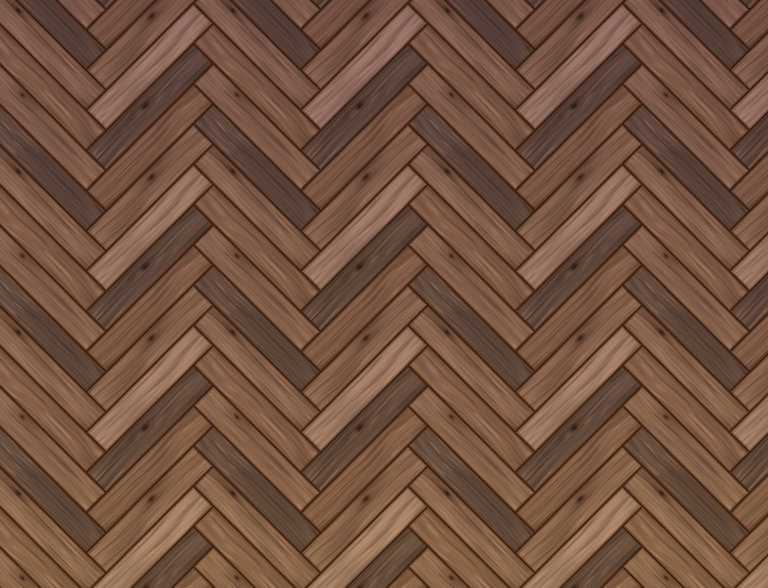
A WebGL 1 fragment shader for this texture:

```glsl
precision highp float;
// Herringbone parquet of worn wooden planks laid at 45 degrees.
// Each point is folded into one plank of a two-plank lattice; four tones cycle
// along each column, then grain, knots, stained seams and a vertical tint follow.

uniform vec2 u_resolution;

// Layout, in canvas widths
const float PERIOD_X = 0.2793;             // horizontal repeat
const float STEP_Y = 0.0524;               // vertical distance between planks
const vec2 ANCHOR = vec2(0.4743, 0.4167);  // centre of one dark rising plank
const float PLANK_WIDTH = STEP_Y * 0.70711;
const float RATIO = PERIOD_X / STEP_Y;     // plank length over width

// Seams, in plank widths
const float SEAM_HALF = 0.026;
const float SEAM_SOFT = 0.030;
const float STAIN_REACH = 0.115;

// Colours
const vec3 DARK_WOOD = vec3(0.375, 0.285, 0.240);
const vec3 BROWN_WOOD = vec3(0.490, 0.358, 0.277);
const vec3 TAN_WOOD = vec3(0.522, 0.390, 0.308);
const vec3 PALE_WOOD = vec3(0.600, 0.470, 0.395);
const vec3 SEAM_COLOR = vec3(0.200, 0.105, 0.055);
const vec3 STAIN_COLOR = vec3(0.350, 0.205, 0.110);
const vec3 SCRATCH_COLOR = vec3(0.680, 0.570, 0.500);
const vec3 TINT_BOTTOM = vec3(1.07, 1.06, 0.97);
const vec3 TINT_TOP = vec3(0.93, 0.89, 0.96);

float hash(vec2 p) {
  vec3 q = fract(p.xyx * vec3(0.1031, 0.1030, 0.0973));
  q += dot(q, q.yzx + 33.33);
  return fract((q.x + q.y) * q.z);
}

float noise(vec2 p) {
  vec2 i = floor(p), f = fract(p);
  f = f * f * (3.0 - 2.0 * f);
  return mix(mix(hash(i), hash(i + vec2(1.0, 0.0)), f.x),
             mix(hash(i + vec2(0.0, 1.0)), hash(i + 1.0), f.x), f.y);
}

// Returns (along, across, row, direction) in plank widths; direction 0 rises, 1 falls.
vec4 findPlank(vec2 q) {
  vec2 shift = vec2(RATIO, -RATIO);
  vec2 r = q - shift * floor((q.x - q.y + 1.0) / (2.0 * RATIO));
  float row = floor(r.y);
  float along = r.x - row;
  if (along >= 0.0 && along < RATIO) return vec4(along, r.y - row, mod(row, 4.0), 0.0);
  if (along < 0.0) r += shift;
  row = floor(r.x - RATIO);
  return vec4(r.y - row - 1.0 + RATIO, r.x - RATIO - row, mod(row + 2.0, 4.0), 1.0);
}

vec3 woodTone(float row, float falling) {
  if (row < 0.5) return DARK_WOOD;
  if (row < 1.5) return mix(PALE_WOOD, TAN_WOOD, falling);
  if (row < 2.5) return mix(TAN_WOOD, BROWN_WOOD, falling);
  return mix(BROWN_WOOD, TAN_WOOD, falling);
}

// Knot centre and presence; odd falling rows and even rising rows carry one.
vec3 knotPlace(float row, float falling) {
  float present = abs(falling - step(0.5, mod(row, 2.0))) < 0.5 ? 1.0 : 0.0;
  vec2 rising = vec2(0.5 * RATIO - 0.1 + 0.2 * row, 0.64 + 0.04 * row);
  vec2 sinking = vec2(0.5 * RATIO + 1.2 + 0.1 * row, 0.80);
  return vec3(mix(rising, sinking, falling), present);
}

vec3 plankColor(vec2 s, float row, float falling) {
  vec2 seed = vec2(17.0 * row + 5.0, 31.0 * row + 137.0 * falling);
  vec3 knot = knotPlace(row, falling);
  vec2 k = s - knot.xy;
  float size = mix(1.0, 0.7, falling);
  float nearKnot = knot.z * exp(-dot(k * k, vec2(2.2, 16.0)) / size);

  // Long grain lines bend around the knot and drift along the plank
  float y = s.y - 0.10 * nearKnot * sign(k.y) * (1.0 - exp(-abs(k.y) * 12.0))
          + 0.16 * (noise(vec2(s.x * 0.7, 2.0) + seed) - 0.5);
  float mottle = noise(vec2(s.x * 0.7, y * 2.0) + seed);
  float grain = noise(vec2(s.x * 0.55, y * 10.0) + seed.yx);
  float fine = noise(vec2(s.x * 1.1, y * 21.0) + seed + 40.0);
  float groove = smoothstep(0.62, 0.88, noise(vec2(s.x * 0.6, y * 14.0) + seed + 23.0));
  float scratch = smoothstep(0.60, 0.90, noise(vec2(s.x * 1.3, y * 16.0) + seed + 71.0))
                * smoothstep(0.30, 0.75, mottle);

  vec3 color = woodTone(row, falling);
  color *= 1.0 + 0.11 * (mottle - 0.5) + 0.13 * (grain - 0.5) + 0.20 * (fine - 0.5);
  color *= 1.0 - vec3(0.15, 0.18, 0.20) * groove;
  color = mix(color, SCRATCH_COLOR, 0.34 * scratch);

  // Smoky halo, soft ring and dark heart of the knot
  float radius = length(k * vec2(5.0, 9.0)) / size;
  float heart = 0.65 * (1.0 - smoothstep(0.1, 1.5, radius))
              + 0.25 * (1.0 - smoothstep(0.2, 0.7, radius));
  color *= 1.0 - vec3(0.17, 0.20, 0.23) * nearKnot;
  return mix(color, color * vec3(0.50, 0.40, 0.32), heart * knot.z);
}

void main() {
  vec2 p = gl_FragCoord.xy / u_resolution.x;
  vec2 d = (p - ANCHOR) / PLANK_WIDTH;
  vec2 q = vec2(d.x + d.y, d.y - d.x) * 0.70711 + vec2(0.5 * RATIO, 0.5);
  vec4 plank = findPlank(q);
  vec3 color = plankColor(plank.xy, plank.z, plank.w);

  // Stained edges and dark seams
  vec2 inset = min(plank.xy, vec2(RATIO, 1.0) - plank.xy);
  float edge = min(inset.x, inset.y);
  float soft = max(SEAM_SOFT, 0.7 / (u_resolution.x * PLANK_WIDTH));
  float wear = 0.5 + 0.5 * noise(plank.xy * vec2(1.5, 3.0) + 9.0 * plank.z);
  color = mix(color, min(color, STAIN_COLOR),
              0.75 * wear * (1.0 - smoothstep(SEAM_HALF, STAIN_REACH, edge)));
  color = mix(SEAM_COLOR, color, smoothstep(SEAM_HALF - soft, SEAM_HALF + soft, edge));

  color *= mix(TINT_BOTTOM, TINT_TOP, gl_FragCoord.y / u_resolution.y);
  gl_FragColor = vec4(color, 1.0);
}
```
